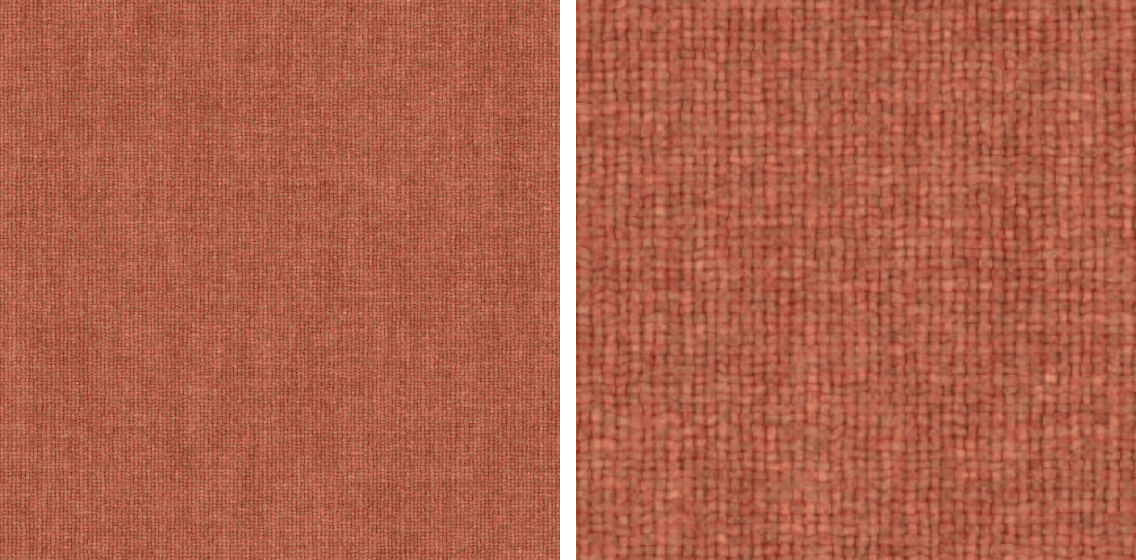
Left: the whole. Right: its middle third, enlarged.
Write a WebGL 2 fragment shader that draws this texture.

```glsl
#version 300 es
precision highp float;
// Terracotta cloth: straight warp columns crossed by finer weft in a plain weave.
// Crossings are rounded beads split by dashed dark gaps; fibre grain, uneven
// threads and faint red flecks vary a single colour ramp.

uniform vec2 u_resolution;
out vec4 fragColor;

const vec2 THREADS = vec2(134.0, 160.0);           // warp and weft counts
const vec3 CLAY = vec3(0.679, 0.371, 0.282);       // mean yarn colour
const vec3 TONE_STEP = vec3(0.069, 0.063, 0.056);  // one step of light or shade
const vec3 RED_SHIFT = vec3(0.026, -0.017, -0.008);

float hash(vec2 p, float seed) {
    uvec2 q = uvec2(ivec2(floor(p)));
    uint h = q.x * 1597u ^ q.y * 51749u ^ uint(seed) * 7919u;
    h = (h ^ (h >> 15u)) * 73244u + 6151u;
    h = (h ^ (h >> 13u)) * 40503u;
    h ^= h >> 16u;
    return float(h & 65535u) / 65535.0;
}

float valueNoise(vec2 p, float seed) {
    vec2 i = floor(p), f = p - i;
    f = f * f * (3.0 - 2.0 * f);
    float low = mix(hash(i, seed), hash(i + vec2(1, 0), seed), f.x);
    float high = mix(hash(i + vec2(0, 1), seed), hash(i + vec2(1, 1), seed), f.x);
    return mix(low, high, f.y);
}

float centredNoise(vec2 p, float seed) {
    return valueNoise(p, seed) - 0.5;
}

// Uneven thread spacing; warp stays straight while weft wavers a little.
vec2 weaveCoords(vec2 uv) {
    vec2 spacing = vec2(centredNoise(vec2(uv.x * 45.0, 0.5), 1.0),
                        centredNoise(vec2(uv.y * 50.0, 0.5), 2.0));
    vec2 wander = vec2(centredNoise(uv * vec2(120.0, 60.0), 3.0),
                       centredNoise(uv * vec2(134.0, 60.0), 4.0));
    return uv * THREADS + 0.7 * spacing + vec2(0.28, 0.5) * wander + 2.0;
}

// 0 on the crown of a thread, 1 in the gap beside it.
vec2 threadGap(vec2 p) {
    return smoothstep(0.25, 1.0, abs(fract(p) - 0.5) * 2.0);
}

// The thread on top hides part of the gap that crosses it.
float gapShade(vec2 p) {
    vec2 cell = floor(p);
    float warpOver = mod(cell.x + cell.y, 2.0);
    vec2 gap = threadGap(p);
    vec2 depth = mix(vec2(1.1, 0.85), vec2(1.6, 0.5), warpOver);
    depth *= 0.5 + vec2(hash(cell, 5.0), hash(cell, 6.0));
    return dot(gap, depth) + 0.5 * gap.x * gap.y;
}

// Tone that runs along each thread, changing every few crossings.
float threadTone(vec2 p) {
    float warp = centredNoise(vec2(floor(p.x), p.y * 0.12), 7.0);
    float weft = centredNoise(vec2(p.x * 0.15, floor(p.y)), 8.0);
    return 0.75 * warp + 0.65 * weft;
}

float fibreGrain(vec2 uv) {
    return 1.5 * centredNoise(uv * vec2(290.0, 320.0), 9.0)
         + 1.3 * centredNoise(uv * 500.0, 10.0);
}

// Faint streaks along and across the cloth.
float clothBands(vec2 uv) {
    return 0.4 * centredNoise(uv * vec2(40.0, 3.0), 11.0)
         + 0.25 * centredNoise(uv * vec2(4.0, 32.0), 12.0)
         + 0.1 * centredNoise(uv * 8.0, 13.0);
}

void main() {
    vec2 uv = gl_FragCoord.xy / u_resolution;
    vec2 p = weaveCoords(uv);
    vec2 cell = floor(p);
    vec2 gap = threadGap(p);

    // Light and shade
    float crown = (1.0 - gap.x) * (1.0 - gap.y);
    float bead = (hash(cell, 14.0) - 0.5) * crown;
    float paleSlub = smoothstep(0.94, 1.0, hash(cell, 15.0)) * crown;
    float tone = 0.83 - gapShade(p) + 1.1 * bead + 0.9 * paleSlub;
    tone += threadTone(p) + fibreGrain(uv) + clothBands(uv);

    // Red flecks, mostly where yarn turns down at its edges
    float redness = 0.5 * (hash(cell, 16.0) - 0.5) + 0.7 * (gap.y - 0.35)
                  + 2.2 * centredNoise(uv * vec2(210.0, 180.0), 17.0);

    vec3 colour = CLAY + TONE_STEP * tone + RED_SHIFT * redness;
    fragColor = vec4(clamp(colour, 0.0, 1.0), 1.0);
}
```
